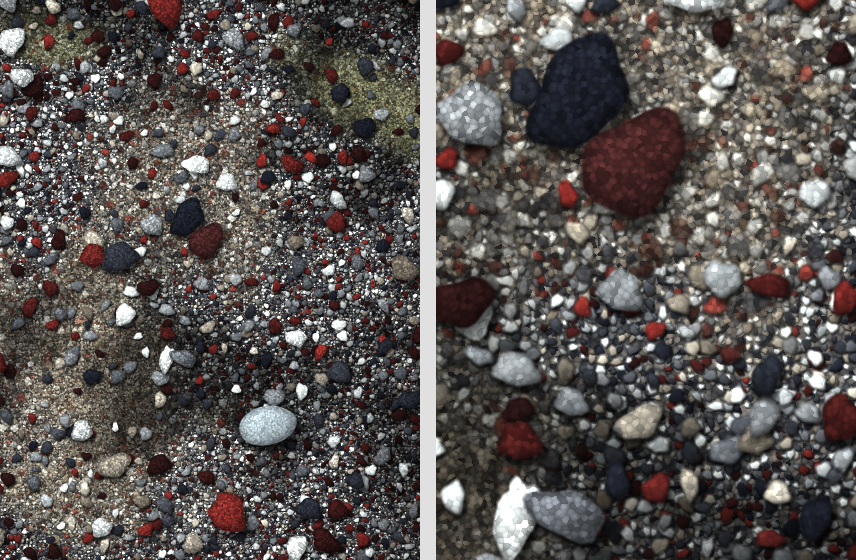
Left: the whole. Right: its middle third, enlarged.
Reproduce this texture procedurally as a Shadertoy shader.

```glsl
const float SOFT_EDGE = 0.0015;
const vec3 SHADOW_SOIL = vec3(0.07, 0.08, 0.10);
const vec3 PALE_SOIL = vec3(0.45, 0.43, 0.40);
const vec3 SAND = vec3(0.46, 0.42, 0.35);
const vec3 MOSS = vec3(0.41, 0.41, 0.29);
const vec3 SLATE = vec3(0.08, 0.09, 0.12);
const vec3 QUARTZ = vec3(0.90, 0.93, 0.92);
const vec3 MAROON = vec3(0.23, 0.12, 0.12);

vec4 hash4(vec2 c) {
    vec4 q = fract(c.xyxy * vec4(0.1031, 0.1030, 0.0973, 0.1099));
    q += dot(q, q.wzxy + 33.33);
    return fract((q.xxyz + q.yzzw) * q.zywx);
}

mat2 spin(float a) {
    return mat2(cos(a), sin(a), -sin(a), cos(a));
}

// Random tone of the nearest cell, darkened towards its border
float speckle(vec2 p) {
    vec2 id = floor(p);
    float nearest = 9.0, tone = 0.0;
    for (int k = 0; k < 9; k++) {
        vec2 c = id + vec2(k % 3, k / 3) - 1.0;
        vec4 r = hash4(c);
        float d = length(p - c - r.xy);
        if (d < nearest) {
            nearest = d;
            tone = r.z;
        }
    }
    return tone * (1.0 - 0.5 * smoothstep(0.2, 0.8, nearest));
}

// Broad uneven patches from layered, warped sines
float patches(vec2 p) {
    float sum = 0.0, amp = 0.5;
    for (int i = 0; i < 5; i++) {
        p = spin(1.1) * p * 1.8 + 2.3;
        sum += amp * sin(p.x + 1.3 * sin(p.y)) * cos(0.8 * p.y);
        amp *= 0.65;
    }
    return sum;
}

float blob(vec2 p, vec2 centre, vec2 size, float turn, float rough) {
    vec2 q = spin(turn) * (p - centre) / size;
    return 1.0 - smoothstep(0.5, 1.3, length(q) + rough);
}

float stoneEdge(vec2 d, vec2 size, float turn, float lumps) {
    d = spin(turn) * d / size;
    float a = atan(d.y, d.x);
    float wave = sin(2.0 * a + turn * 7.0) + sin(3.0 * a + turn * 5.0)
               + 0.6 * sin(5.0 * a + turn * 11.0);
    return (length(d) * (1.0 + lumps * wave) - 1.0) * size.y;
}

// Cast shadow below right, then a body lit from the upper left
void drawStone(inout vec3 col, vec2 d, vec2 size, float turn, float lumps, vec3 tint) {
    float body = stoneEdge(d, size, turn, lumps);
    float shadow = stoneEdge(d - vec2(0.18, -0.32) * size.y, size, turn, lumps);
    col *= 1.0 - 0.6 * (1.0 - smoothstep(-0.2 * size.y, 0.3 * size.y, shadow));

    float light = 1.05 + 0.28 * clamp(dot(d, vec2(-0.5, 0.8)) / size.y, -1.0, 1.0);
    light *= 1.0 - 0.3 * smoothstep(-0.4 * size.y, 0.0, body);
    col = mix(col, tint * light, 1.0 - smoothstep(-SOFT_EDGE, SOFT_EDGE, body));
}

vec3 stoneTint(vec4 r, float redShare, float contrast) {
    vec3 grey = mix(SLATE, QUARTZ, pow(r.x, contrast));
    vec3 warm = mix(grey, SAND * 1.2, 0.6 * step(0.82, r.y));
    vec3 red = MAROON * mix(vec3(0.5), vec3(1.9, 1.2, 1.1), r.z * r.z);
    return mix(warm, red, step(r.w, redShare));
}

// One jittered layer of stones; coarse layers are sparser and hold more red rock
void layStones(inout vec3 col, vec2 p, float level, float fleck) {
    float cells = 130.0 * pow(0.62, level);
    float share = 0.95 * pow(0.66, level);
    float coarse = level / 5.0;
    vec2 id = floor(p * cells);
    for (int k = 0; k < 9; k++) {
        vec2 c = id + vec2(k % 3, k / 3) - 1.0;
        vec4 place = hash4(c + 17.0 * level + 5.0);
        if (place.z > share) continue;
        vec4 form = hash4(c + 29.0 * level + 71.0);
        vec2 d = p - (c + 0.2 + 0.6 * place.xy) / cells;
        float radius = mix(0.32, 0.56, form.x * form.x) / cells;
        vec2 size = radius * vec2(1.0, mix(0.6, 0.95, form.y));
        vec3 tint = stoneTint(hash4(c + 133.0), mix(0.12, 0.42, coarse), mix(1.3, 1.7, coarse));
        drawStone(col, d, size, form.z * 6.28, 0.09, tint * mix(1.0, 0.72 + 0.7 * fleck, coarse));
    }
}

void mainImage(out vec4 fragColor, in vec2 fragCoord) {
    vec2 p = fragCoord / iResolution.x;
    float fleck = speckle(p * 210.0);
    float rough = patches(p * 5.0);

    // Soil and fine grit
    vec3 col = mix(SHADOW_SOIL, PALE_SOIL, fleck);
    for (int i = 0; i < 3; i++) layStones(col, p, float(i), fleck);

    // Sandy drifts, mossy outcrops and damp hollows
    float sand = blob(p, vec2(0.2, 0.42), vec2(0.32, 0.3), 0.5, 0.5 * rough);
    sand = max(sand, 0.7 * blob(p, vec2(0.45, 0.9), vec2(0.3, 0.2), 0.9, 0.6 * rough));
    col = mix(col, SAND * (0.5 + 1.1 * fleck), 0.6 * sand);
    float moss = blob(p, vec2(0.87, 1.1), vec2(0.19, 0.09), 0.6, 0.5 * rough);
    moss = max(moss, 0.8 * blob(p, vec2(0.12, 1.23), vec2(0.15, 0.07), 0.2, 0.5 * rough));
    col = mix(col, MOSS * (0.55 + 1.1 * fleck), 0.75 * moss);
    col *= mix(0.5, 1.1, smoothstep(-0.55, 0.2, patches(p * 3.0 + 4.0)));

    // Pebbles and rocks
    for (int i = 3; i < 6; i++) layStones(col, p, float(i), fleck);
    drawStone(col, p - vec2(0.49, 0.76), vec2(0.047, 0.034), -0.5, 0.09, MAROON * (0.7 + 0.6 * fleck));
    drawStone(col, p - vec2(0.637, 0.32), vec2(0.068, 0.047), -0.2, 0.015,
              vec3(0.54, 0.59, 0.61) * (0.85 + 0.4 * fleck));

    // Uneven daylight
    float falloff = smoothstep(0.4, 1.0, length((p - vec2(0.35, 0.62)) * vec2(1.0, 0.8)));
    fragColor = vec4(clamp(col * (1.24 - 0.45 * falloff), 0.0, 1.0), 1.0);
}
```
